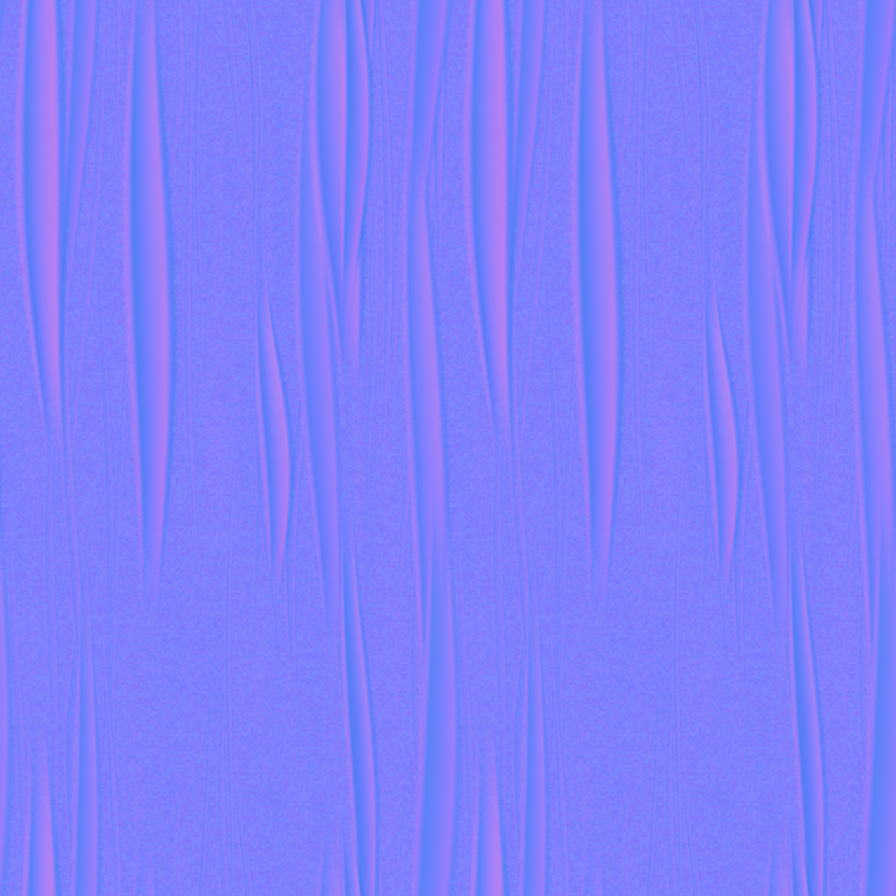
Give the GLSL for this texture map, as a WebGL 1 fragment shader.

```glsl
precision highp float;
uniform vec2 u_resolution;

#define TILE_WIDTH 0.5
#define FOLD_COUNT 48
#define BROAD_FROM 0.78
#define THIN_HALF_WIDTH 0.0055
#define BROAD_HALF_WIDTH 0.021
#define FAINT_SLOPE 0.14
#define STRONG_SLOPE 0.42
#define LEAN 0.035
#define GRAIN_CELLS vec2(190.0, 400.0)
#define GRAIN_SLOPE 0.13
#define STREAK_SLOPE 0.11

float hash(vec2 p) {
  vec3 q = fract(vec3(p.xyx) * 0.1031);
  q += dot(q, q.yzx + 33.33);
  return fract((q.x + q.y) * q.z);
}

// Value noise that repeats after the given number of cells
float tiledNoise(vec2 p, vec2 period, float seed) {
  vec2 cell = floor(p);
  vec2 f = fract(p);
  f = f * f * (3.0 - 2.0 * f);
  vec2 a = mod(cell, period) + seed;
  vec2 b = mod(cell + 1.0, period) + seed;
  return mix(mix(hash(a), hash(vec2(b.x, a.y)), f.x),
             mix(hash(vec2(a.x, b.y)), hash(b), f.x), f.y);
}

// Slope across a rounded ridge, t = -1..1, with a shallow groove on each side
float ridgeSlope(float t, float skew) {
  float side = abs(t);
  float body = (t + skew * (1.0 - t * t)) * (1.0 - smoothstep(0.72, 1.05, side));
  float offset = (side - 1.2) / 0.19;
  return body - 0.55 * sign(t) * exp(-offset * offset);
}

// Lays one tapering fold over the slope (xy) and its smoothness (z)
vec3 addFold(vec3 surface, vec2 p, float id) {
  float rank = id / float(FOLD_COUNT);
  float broad = smoothstep(BROAD_FROM - 0.03, BROAD_FROM + 0.03, rank);
  float sizeRnd = hash(vec2(id, 11.3));
  float bend = hash(vec2(id, 23.7)) - 0.5;
  float phase = 6.2832 * hash(vec2(id, 37.1));
  float span = mix(0.3, 0.85, hash(vec2(id, 41.9)));

  // Position along the fold, from its foot to its tip
  float u = fract(p.y - hash(vec2(id, 53.3))) / span;
  if (u > 1.0) return surface;
  float fade = smoothstep(0.0, 0.22, u) * (1.0 - smoothstep(0.72, 1.0, u));
  float taper = mix(0.4, 1.0, smoothstep(0.0, 0.45, u))
              * mix(0.4, 1.0, 1.0 - smoothstep(0.5, 1.0, u));

  // Curved centre line
  float centre = hash(vec2(id, 67.7)) * TILE_WIDTH
               + LEAN * (bend * 2.0 * u + 0.22 * sin(u * 5.0 + phase));
  float tilt = LEAN * (bend * 2.0 + 1.1 * cos(u * 5.0 + phase)) / span;
  float d = mod(p.x - centre + 0.5 * TILE_WIDTH, TILE_WIDTH) - 0.5 * TILE_WIDTH;
  float halfWidth = mix(THIN_HALF_WIDTH, BROAD_HALF_WIDTH, broad)
                  * mix(0.55, 1.1, sizeRnd) * taper;
  float t = d / halfWidth;
  if (abs(t) > 1.8) return surface;

  float strength = mix(FAINT_SLOPE, STRONG_SLOPE, broad)
                 * mix(0.6, 1.25, hash(vec2(id, 79.1)));
  float skew = 0.7 * (hash(vec2(id, 83.9)) - 0.5);
  float across = strength * ridgeSlope(t, skew);
  float cover = fade * (1.0 - smoothstep(0.95, 1.45, abs(t)));
  float along = -across * tilt + 0.05 * broad * (u - 0.5) * cover;

  // Broad folds hide what lies below, faint ones only bend it
  surface.xy *= 1.0 - cover * mix(0.35, 0.92, broad);
  surface.xy += fade * vec2(across, along);
  surface.z = max(surface.z, cover * mix(0.4, 0.92, broad));
  return surface;
}

void main() {
  vec2 p = gl_FragCoord.xy / u_resolution;
  p.x = mod(p.x, TILE_WIDTH);

  // Faint vertical streaks in the cloth
  vec2 streakCells = vec2(90.0, 4.0);
  float streak = tiledNoise(p * streakCells, vec2(45.0, 4.0), 7.0) - 0.5;
  float patches = tiledNoise(p * vec2(12.0, 3.0), vec2(6.0, 3.0), 61.0);
  vec3 surface = vec3(STREAK_SLOPE * streak * patches, 0.0, 0.0);

  for (int i = 0; i < FOLD_COUNT; i++) {
    surface = addFold(surface, p, float(i));
  }

  // Fine woven grain, worn away on the folds
  vec2 cells = GRAIN_CELLS * vec2(2.0, 1.0);
  vec2 period = cells * vec2(TILE_WIDTH, 1.0);
  vec2 grain = vec2(tiledNoise(p * cells, period, 101.0),
                    tiledNoise(p * cells, period, 503.0)) - 0.5;
  vec2 slope = surface.xy + GRAIN_SLOPE * grain * (1.0 - surface.z);

  vec3 normal = normalize(vec3(slope, 1.0));
  gl_FragColor = vec4(normal * 0.5 + 0.5 - vec3(0.0, 0.0, 0.012), 1.0);
}
```
